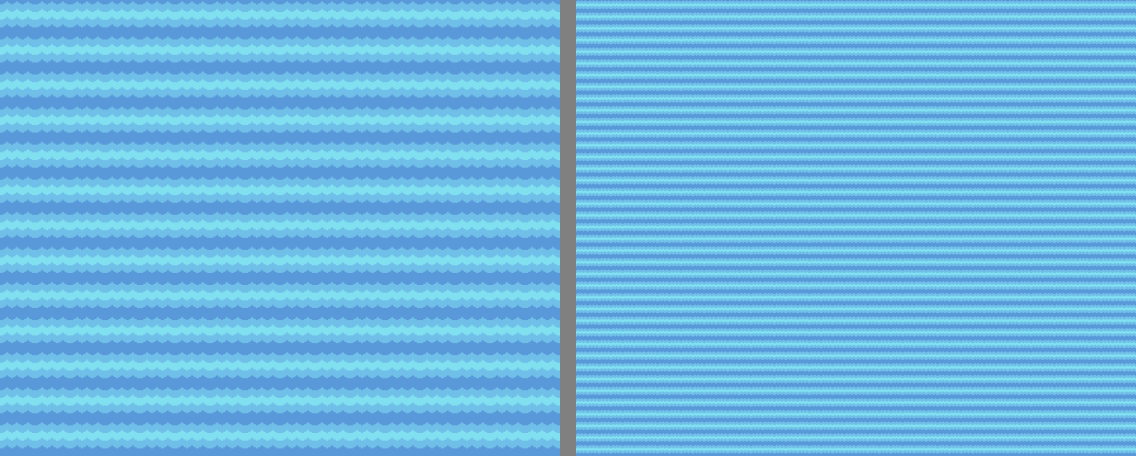
Left, the tile; right, the same tile 3 across and 3 down.
Reproduce this pattern procedurally as a WebGL 2 fragment shader.

```glsl
#version 300 es
precision highp float;
// Stepped scalloped waves in three blues, stacked as horizontal bands.

#define REPEATS vec2(16.0, 13.0)      // tiles across and down
#define CELLS 32.0                    // grid cells along each side of a tile
#define CUSPS vec3(6.0, 15.0, 25.0)   // columns where the scallops meet
#define FIRST_EDGE 1.0                // cells from tile top to the first crest
#define BAND_STEP 7.0                 // cells between successive wave edges
#define SCALLOP_DEPTH 3.0             // cells from crest to trough
#define ROUNDNESS 2.6                 // how quickly a scallop drops from its cusp
#define DEEP_BLUE vec3(0.35, 0.60, 0.85)
#define MID_BLUE vec3(0.44, 0.75, 0.91)
#define PALE_CYAN vec3(0.50, 0.88, 0.94)

uniform vec2 u_resolution;
out vec4 fragColor;

// Whole-cell drop of the wave edge in one column, wrapping around the tile.
float scallopDrop(float column) {
    vec3 offset = abs(mod(column - CUSPS + 0.5 * CELLS, CELLS) - 0.5 * CELLS);
    float nearest = min(offset.x, min(offset.y, offset.z));
    return min(floor(sqrt(nearest * ROUNDNESS)), SCALLOP_DEPTH);
}

// Band colours of one column; y counts cells down from the top of the tile.
vec3 columnColor(float column, float y, float pixelHeight) {
    float drop = scallopDrop(column);
    vec3 color = DEEP_BLUE;
    for (int i = 0; i < 4; i++) {
        float edge = FIRST_EDGE + BAND_STEP * float(i) + drop;
        float below = clamp((y - edge) / pixelHeight + 0.5, 0.0, 1.0);
        vec3 band = i == 1 ? PALE_CYAN : (i == 3 ? DEEP_BLUE : MID_BLUE);
        color = mix(color, band, below);
    }
    return color;
}

void main() {
    vec2 uv = gl_FragCoord.xy / u_resolution;
    vec2 grid = vec2(uv.x, 1.0 - uv.y) * REPEATS * CELLS;
    vec2 pixelSize = REPEATS * CELLS / u_resolution;
    float y = mod(grid.y, CELLS);

    // Blend the two columns under the pixel by their coverage.
    float rightEdge = grid.x + 0.5 * pixelSize.x;
    float column = floor(rightEdge);
    float coverage = clamp((rightEdge - column) / pixelSize.x, 0.0, 1.0);
    vec3 left = columnColor(column - 1.0, y, pixelSize.y);
    vec3 right = columnColor(column, y, pixelSize.y);
    fragColor = vec4(mix(left, right, coverage), 1.0);
}
```
